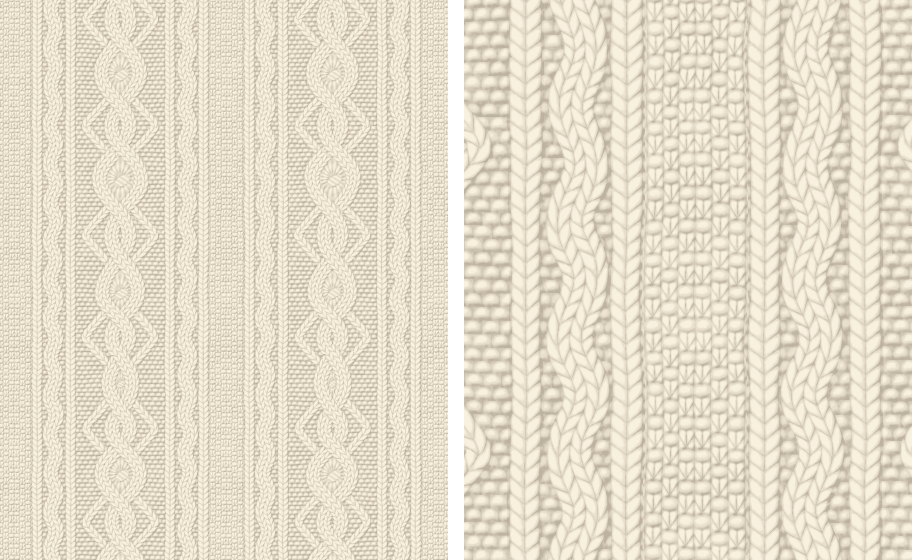
Left, the full canvas; right, a detail of the centre.
A WebGL 2 fragment shader for this texture:

```glsl
#version 300 es
precision highp float;
// Cream cable knit: moss panels, ribs, wavy cords and braided oval cables.
// Each panel builds a height field from stitch profiles; tufts and strands are
// layered over a purl ground, then height and slope pick a wool tone.

uniform vec2 u_resolution;
out vec4 fragColor;

const float PI = 3.14159265;
const float UNITS = 768.0;          // design units per canvas height
const float PANEL = 291.0;          // horizontal repeat
const float CABLE_X = 165.0;        // centre of the first cable
const float ROW = 7.4;              // height of one knit stitch
const vec2 PURL = vec2(8.0, 6.2);   // size of one purl bump
const float MOSS = 7.5;             // size of one moss stitch
const float MOSS_EDGE = 122.0;      // distance from cable to moss panel
const float RIB_IN = 68.0, CORD = 92.0, RIB_OUT = 114.0;
const float WAVE = 53.0, WAVE_AMP = 3.6;
const float DIAMOND = 47.0;         // reach of the diamond points
const float LIGHT = 0.4;            // strength of the slanted light
const int OVALS = 7;
const float OVAL_Y[OVALS] = float[](-14.0, 118.0, 243.0, 368.0, 523.0, 668.0, 815.0);
const float OVAL_SIZE[OVALS] = float[](1.0, 1.0, 0.62, 0.95, 1.1, 1.0, 1.0);
const vec3 SHADOW = vec3(0.74, 0.695, 0.625);
const vec3 DUSK = vec3(0.84, 0.80, 0.73);
const vec3 WOOL = vec3(0.91, 0.87, 0.80);
const vec3 CREAM = vec3(0.975, 0.945, 0.875);

float hash(vec2 p) {
  vec3 q = fract(p.xyx * vec3(0.1031, 0.1030, 0.0973));
  q += dot(q, q.yzx + 33.33);
  return fract((q.x + q.y) * q.z);
}

float noise(vec2 p) {
  vec2 i = floor(p), f = fract(p);
  f = f * f * (3.0 - 2.0 * f);
  return mix(mix(hash(i), hash(i + vec2(1, 0)), f.x),
             mix(hash(i + vec2(0, 1)), hash(i + vec2(1, 1)), f.x), f.y);
}

// Two slanted legs; across runs 0..1 over one column, along counts rows
float knit(float across, float along) {
  float a = abs(fract(across) - 0.5) * 2.0;
  float leg = sin(PI * fract(along - a * 0.75));
  return 0.19 + 0.83 * pow(leg, 0.6) * pow(max(sin(PI * a), 0.0), 0.52);
}

// Brick-laid horizontal bumps
float purl(vec2 p) {
  vec2 q = p / PURL;
  q.x += 0.5 * mod(floor(q.y), 2.0);
  vec2 f = fract(q) - 0.5;
  float arc = f.y + 0.9 * f.x * f.x - 0.1;
  float bump = smoothstep(0.53, 0.08, length(vec2(f.x * 0.85, arc)));
  return 0.19 + 0.64 * bump + 0.14 * (hash(floor(q)) - 0.5);
}

// Knit and purl stitches in a soft checkerboard
float moss(vec2 p) {
  vec2 q = p / MOSS, f = fract(q) - 0.5;
  float checker = smoothstep(-0.3, 0.3, sin(PI * q.x) * sin(PI * q.y));
  float bump = smoothstep(0.62, 0.1, length(f * vec2(0.8, 1.2)));
  float stitch = mix(0.17 + 0.68 * bump, knit(q.x, q.y), checker);
  return stitch + 0.14 * (noise(q * 0.8) - 0.5);
}

// Lays a knitted strand of given slope over the height h, with a soft shadow
float overlay(float h, vec2 p, float centre, float slope, float halfW, float columns) {
  float off = p.x - centre, stretch = 1.0 + slope * slope;
  float c = off / sqrt(stretch);
  float along = (p.y + slope * off / stretch) / ROW;
  float side = c / halfW;
  float top = knit((side * 0.5 + 0.5) * columns, along) + 0.07 - 0.2 * pow(min(abs(side), 1.0), 4.0);
  h *= 1.0 - 0.42 * smoothstep(halfW + 4.0, halfW - 1.0, abs(c));
  return mix(h, top, smoothstep(halfW + 0.7, halfW - 0.7, abs(c)));
}

// Fan of stitches with a knot, inside an oval
float leaf(float h, vec2 q) {
  float r = length(q / vec2(19.0, 31.0));
  float rays = 0.5 + 0.5 * cos(atan(q.y, q.x) * 18.0);
  float fan = 0.4 + 0.45 * rays * smoothstep(0.1, 0.5, r) + 0.1 * sin(r * 16.0);
  h = mix(h, fan, smoothstep(1.05, 0.9, r));
  vec2 k = mat2(0.82, -0.57, 0.57, 0.82) * (q - vec2(2.0, -3.0));
  float knot = length(k / vec2(12.0, 6.5));
  h *= 1.0 - 0.4 * smoothstep(1.5, 0.9, knot);
  return mix(h, 0.68 + 0.25 * cos(k.x * 1.1 + k.y * 0.4), smoothstep(1.0, 0.75, knot));
}

float cable(float h, vec2 p) {
  int i = 0;
  for (int k = 1; k < OVALS - 1; k++) if (p.y >= OVAL_Y[k]) i = k;
  float span = OVAL_Y[i + 1] - OVAL_Y[i];
  float t = (p.y - OVAL_Y[i]) / span;
  int near = t < 0.5 ? i : i + 1;
  float size = OVAL_SIZE[near];
  // Diamond outline
  float dy = (t - 0.5) * span, bend = sqrt(dy * dy + 25.0);
  float reach = DIAMOND + 4.0 - 0.9 * bend;
  float s = p.x < 0.0 ? -1.0 : 1.0;
  if (reach > 9.0) h = overlay(h, p, s * reach, -s * 0.9 * dy / bend, 5.8, 1.0);
  h = leaf(h, (p - vec2(0.0, OVAL_Y[near])) / size);
  // Twisted pair; the strand falling to the right lies on top
  float wave = cos(2.0 * PI * t);
  float gain = wave > -0.368 ? size : 1.0;
  float x = gain * (7.0 + 19.0 * wave);
  float slope = -gain * 38.0 * PI * sin(2.0 * PI * t) / span;
  float upper = t < 0.5 ? 1.0 : -1.0;
  h = overlay(h, p, -upper * x, -upper * slope, 10.0, 2.0);
  return overlay(h, p, upper * x, upper * slope, 10.0, 2.0);
}

float height(vec2 p) {
  p += 1.8 * (vec2(noise(p * 0.045), noise(p * 0.045 + 71.0)) - 0.5);
  float x = mod(p.x - CABLE_X + 0.5 * PANEL, PANEL) - 0.5 * PANEL;
  float d = abs(x);
  vec2 q = vec2(d, p.y);
  float h = d > MOSS_EDGE ? moss(vec2(d - 0.5 * PANEL, p.y)) : purl(vec2(x, p.y));
  if (d < 60.0) return cable(h, vec2(x, p.y));
  float turn = 2.0 * PI * p.y / WAVE;
  h = overlay(h, q, RIB_IN, 0.0, 7.0, 1.0);
  h = overlay(h, q, RIB_OUT, 0.0, 7.0, 1.0);
  return overlay(h, q, CORD + WAVE_AMP * sin(turn), WAVE_AMP * 2.0 * PI / WAVE * cos(turn), 10.5, 2.0);
}

vec3 wool(vec2 p) {
  float h = height(p);
  float tone = h + LIGHT * (h - height(p + vec2(-1.4, 1.6)));
  tone += 0.16 * (noise(p * 0.8) - 0.5);
  vec3 c = mix(SHADOW, DUSK, smoothstep(-0.02, 0.24, tone));
  c = mix(c, WOOL, smoothstep(0.22, 0.46, tone));
  return mix(c, CREAM, smoothstep(0.55, 0.92, tone));
}

void main() {
  // Four samples smooth every edge
  vec3 sum = vec3(0.0);
  for (int k = 0; k < 4; k++) {
    vec2 jitter = vec2(k & 1, k >> 1) * 0.5 - 0.25;
    sum += wool((gl_FragCoord.xy + jitter) / u_resolution.y * UNITS);
  }
  fragColor = vec4(sum * 0.25, 1.0);
}
```
